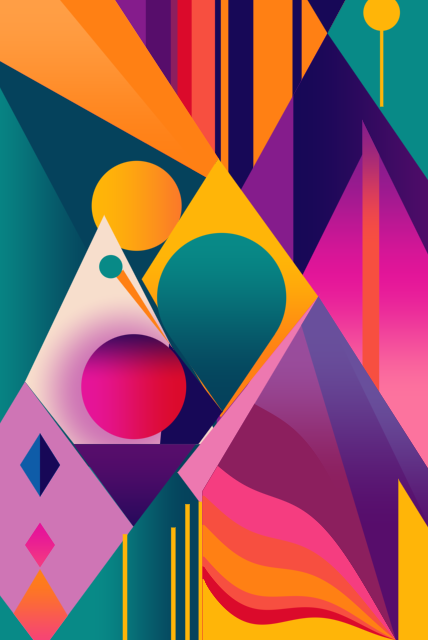
A WebGL 2 fragment shader for this background:

```glsl
#version 300 es
precision highp float;
uniform vec2 u_resolution;
out vec4 fragColor;

// Palette
const vec3 NAVY = vec3(.09, .03, .34), PLUM = vec3(.34, .05, .42),
  PURPLE = vec3(.52, .11, .55), LILAC = vec3(.81, .46, .71),
  ROSE = vec3(.93, .47, .69), MAGENTA = vec3(.9, .08, .6),
  PINK = vec3(.99, .45, .62), RED = vec3(.86, .04, .17),
  CORAL = vec3(.97, .31, .25), ORANGE = vec3(1, .5, .08),
  PEACH = vec3(1, .62, .27), YELLOW = vec3(1, .71, .03),
  CREAM = vec3(.97, .87, .8), TEAL = vec3(.03, .54, .53),
  DEEP = vec3(.02, .26, .36), SLATE = vec3(.41, .31, .61),
  MAUVE = vec3(.6, .3, .61), WINE = vec3(.55, .12, .37),
  BLUE = vec3(.06, .36, .66), HOT = vec3(.96, .24, .5);

// Layout, in units where the canvas is HEIGHT tall
const float HEIGHT = 7.68, WAVE_SWELL = .3;
const float STRIPE_X[10] = float[](1.75, 2.05, 2.13, 2.3, 2.58, 2.65, 2.74, 3.04, 3.51, 3.62);
const vec3 STRIPE[10] = vec3[](PLUM, WINE, RED, CORAL, NAVY, ORANGE, NAVY, ORANGE, NAVY, ORANGE);
const float WAVE_Y[7] = float[](4.4, 5.45, 5.95, 6.3, 6.68, 6.8, 6.95);
const vec3 WAVE[7] = vec3[](WINE, HOT, CORAL, ORANGE, CORAL, RED, YELLOW);
const vec2 BAR_TOP[4] = vec2[](vec2(1.5, 6.41), vec2(2.08, 6.33), vec2(2.25, 6.05), vec2(2.41, 6.02));

vec2 p;
vec3 col;
float px;

// Distance to the line from s.xy to s.zw, negative on its left
float side(vec4 s) {
  vec2 d = normalize(s.zw - s.xy), q = p - s.xy;
  return d.x * q.y - d.y * q.x;
}
// Convex shapes, corners counter-clockwise
float tri(vec4 ab, vec2 c) {
  return max(side(ab), max(side(vec4(ab.zw, c)), side(vec4(c, ab.xy))));
}
float quad(vec4 ab, vec4 cd) {
  return max(max(side(ab), side(cd)), max(side(vec4(ab.zw, cd.xy)), side(vec4(cd.zw, ab.xy))));
}
float disc(vec2 c, float r) { return length(p - c) - r; }
float gem(vec2 c, vec2 h) {
  vec2 q = abs(p - c) / h;
  return (q.x + q.y - 1.) * .2;
}
void paint(vec3 c, float d) { col = mix(col, c, smoothstep(px, -px, d)); }
vec3 down(vec3 a, vec3 b, float y0, float y1) { return mix(a, b, smoothstep(y0, y1, p.y)); }
vec3 across(vec3 a, vec3 b, float x0, float x1) { return mix(a, b, smoothstep(x0, x1, p.x)); }

void backdrop() {
  col = PURPLE;
  for (int i = 0; i < 10; i++) paint(STRIPE[i], STRIPE_X[i] - p.x);
  // Dark peak, sky and hanging disc
  float slope = side(vec4(3.93, .4, 2.9, 2.26));
  paint(PURPLE, slope);
  paint(across(NAVY, PLUM, 3.5, 5.6), max(slope, 3.52 - p.x));
  paint(NAVY, tri(vec4(3.63, -.1, 3.93, .4), vec2(4.2, -.1)));
  paint(TEAL, quad(vec4(4.2, -.1, 3.93, .4), vec4(5.3, 2.4, 5.3, -.1)));
  paint(YELLOW, max(abs(p.x - 4.58) - .02, p.y - 1.28));
  paint(YELLOW, disc(vec2(4.58, .15), .22));
  // Glowing peak with a red band
  float glow = max(side(vec4(5.12, 3.02, 4.35, 1.45)),
    min(side(vec4(4.35, 1.85, 3.63, 3.3)), 4.35 - p.x));
  vec3 heat = down(down(PURPLE, MAGENTA, 1.7, 3.5), PINK, 3.2, 4.8);
  paint(heat, glow);
  paint(down(heat, CORAL, 1.3, 3.), max(glow, abs(p.x - 4.45) - .1));
  // Teal fields and orange beam
  paint(DEEP, max(side(vec4(2.48, 2.13, 0, .73)), p.x - 2.6));
  paint(across(TEAL, DEEP, -.3, 1.3), side(vec4(1.2, 3.3, 0, 1.05)));
  paint(across(TEAL, DEEP, 1.1, 2.3), max(5.6 - p.y, p.x - 2.6));
  float beam = quad(vec4(-1, .17, 2.48, 2.13), vec4(2.62, 1.9, 0, -2.11));
  paint(down(PEACH, ORANGE, 0., 2.), beam);
  paint(ORANGE, max(beam, side(vec4(.72, 0, 2.48, 2.13))));
}

void centre() {
  paint(across(YELLOW, CORAL, 1.1, 3.), disc(vec2(1.64, 2.47), .54));
  // Yellow diamond holding a teal drop
  paint(down(YELLOW, ORANGE, 3., 4.4), quad(vec4(2.62, 1.9, 1.7, 3.35), vec4(2.65, 5.01, 3.82, 3.56)));
  float drop = min(disc(vec2(2.66, 3.57), .775), tri(vec4(2.02, 4.01, 2.67, 4.94), vec2(3.3, 4.01)));
  paint(down(TEAL, DEEP, 2.8, 4.8), max(drop, side(vec4(1.6, 6.32, 3.82, 3.56))));
  // Cream peak, navy shadow and ball
  vec3 blush = mix(LILAC, CREAM, smoothstep(.5, 1.2, disc(vec2(1.5, 4.7), 0.)));
  paint(blush, quad(vec4(1.25, 2.58, .3, 4.58), vec4(.89, 5.33, 2.66, 5.33)));
  paint(NAVY, quad(vec4(2.03, 4.12, 1.92, 5.33), vec4(2.38, 5.33, 2.67, 4.94)));
  paint(ORANGE, tri(vec4(1.36, 3.28, 2.03, 4.12), vec2(1.48, 3.24)));
  paint(TEAL, disc(vec2(1.33, 3.2), .14));
  paint(down(NAVY, across(MAGENTA, RED, 1., 2.2), 3.8, 4.6), disc(vec2(1.605, 4.64), .63));
  paint(down(PLUM, NAVY, 5.3, 6.8), tri(vec4(.88, 5.33, 1.6, 6.32), vec2(2.35, 5.33)));
}

void foreground() {
  // Lilac diamond with gems
  float lilac = quad(vec4(.3, 4.58, -.69, 6.23), vec4(.5, 7.81, 1.6, 6.32));
  paint(LILAC, lilac);
  float jewel = gem(vec2(.48, 5.58), vec2(.24, .38));
  paint(BLUE, jewel);
  paint(NAVY, max(jewel, .48 - p.x));
  paint(down(MAGENTA, HOT, 6.3, 6.9), gem(vec2(.48, 6.54), vec2(.18, .27)));
  paint(down(ORANGE, HOT, 6.8, 7.9), max(lilac, tri(vec4(.48, 6.83, -.1, 7.8), vec2(1.06, 7.8))));
  paint(ROSE, tri(vec4(3.82, 3.56, 2.13, 5.67), vec2(2.6, 6.3)));
  for (int i = 0; i < 4; i++) paint(YELLOW, max(abs(p.x - BAR_TOP[i].x) - .027, BAR_TOP[i].y - p.y));
  // Faceted mountain
  float hill = max(max(side(vec4(3.82, 3.56, 2.45, 5.86)), 2.43 - p.x), side(vec4(5.12, 5.6, 3.82, 3.56)));
  float ridge = side(vec4(3.63, 3.95, 4.75, HEIGHT));
  paint(down(MAUVE, WINE, 4.2, 5.9), hill);
  // Waves gathering at the foot of the ridge
  float t = clamp((p.x - 2.45) / 2.3, 0., 1.);
  for (int i = 0; i < 7; i++) {
    float y = mix(WAVE_Y[i], HEIGHT, pow(t, 2. - .23 * float(i)));
    y += WAVE_SWELL * sin(6.2832 * t) * (1. - t);
    paint(WAVE[i], max(hill, max(-ridge, y - p.y)));
  }
  paint(down(SLATE, PLUM, 4., 6.4), max(hill, ridge));
  paint(down(SLATE, PLUM, 4.6, 6.6), max(hill, side(vec4(3.82, 3.56, 5, 6))));
  paint(YELLOW, max(4.78 - p.x, side(vec4(5.12, 6.3, 4.78, 5.75))));
}

void main() {
  // Flip so that y runs down from the top edge
  float unit = HEIGHT / u_resolution.y;
  px = .8 * unit;
  p = vec2(gl_FragCoord.x, u_resolution.y - gl_FragCoord.y) * unit;
  backdrop();
  centre();
  foreground();
  fragColor = vec4(col, 1);
}
```
